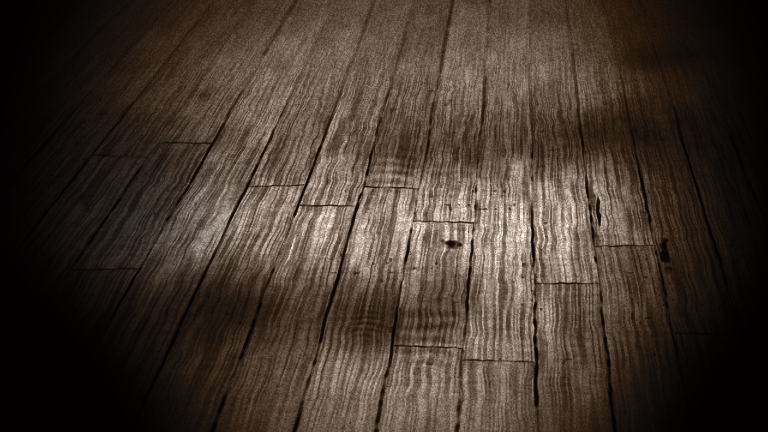
This texture is drawn by a WebGL 2 fragment shader. Its source:

```glsl
#version 300 es
precision highp float;
// Worn plank floor in perspective, lit by soft pools of light inside a dark vignette.

uniform vec2 u_resolution;
out vec4 fragColor;

// Lengths are in canvas heights, origin at the lower left.
const vec2 VANISHING = vec2(1.208, 1.903);
const float FIRST_SEAM = 0.018;
const float PLANK_WIDTH = 0.0965;
const float SEAM_HALF_WIDTH = 0.0030;
const float GRAIN_CONTRAST = 0.72;
const float SPECKLE = 0.20;
const float BASE_LIGHT = 0.44;
const float LIGHT_CONTRAST = 1.28;
const vec2 LIGHT_CENTER = vec2(0.95, 0.537);

// Pools of light and shade: centre, radii, and gain.
const int POOL_COUNT = 10;
const vec4 POOLS[POOL_COUNT] = vec4[](
  vec4(0.64, 0.46, 0.18, 0.09), vec4(0.97, 0.48, 0.30, 0.12),
  vec4(1.25, 0.47, 0.19, 0.16), vec4(1.38, 0.68, 0.38, 0.07),
  vec4(0.90, 0.66, 0.12, 0.05), vec4(0.53, 0.28, 0.24, 0.10),
  vec4(0.86, 0.26, 0.09, 0.06), vec4(1.00, 0.30, 0.13, 0.07),
  vec4(1.52, 0.86, 0.11, 0.035), vec4(0.36, 0.62, 0.24, 0.18));
const float POOL_GAIN[POOL_COUNT] = float[](
  0.09, 0.11, 0.09, -0.22, -0.08, -0.27, -0.13, -0.13, -0.16, -0.13);

// Plank end joints: plank index, height.
const int JOINT_COUNT = 12;
const vec2 JOINTS[JOINT_COUNT] = vec2[](
  vec2(-8, 0.641), vec2(-7, 0.375), vec2(-7, 0.669), vec2(-5, 0.569),
  vec2(-4, 0.525), vec2(-3, 0.568), vec2(-2, 0.488), vec2(-2, 0.201),
  vec2(-1, 0.168), vec2(0, 0.343), vec2(1, 0.430), vec2(2, 0.229));

// Swirls in the wood: centre, radius.
const int SWIRL_COUNT = 3;
const vec3 SWIRLS[SWIRL_COUNT] = vec3[](
  vec3(0.91, 0.60, 0.07), vec3(1.00, 0.22, 0.10), vec3(0.85, 0.25, 0.05));

// Dark gouges: centre, radii.
const int GOUGE_COUNT = 3;
const vec4 GOUGES[GOUGE_COUNT] = vec4[](
  vec4(1.043, 0.437, 0.026, 0.011), vec4(1.540, 0.414, 0.014, 0.045),
  vec4(1.385, 0.52, 0.006, 0.035));

float hash(vec2 p) {
  vec3 q = fract(p.xyx * vec3(0.1031, 0.1030, 0.0973));
  q += dot(q, q.yzx + 33.33);
  return fract((q.x + q.y) * q.z);
}

float noise(vec2 p) {
  vec2 i = floor(p), f = fract(p);
  f = f * f * (3.0 - 2.0 * f);
  return mix(mix(hash(i), hash(i + vec2(1, 0)), f.x),
             mix(hash(i + vec2(0, 1)), hash(i + vec2(1, 1)), f.x), f.y);
}

float fbm(vec2 p) {
  return 0.55 * noise(p) + 0.3 * noise(p * 2.1 + 7.3) + 0.15 * noise(p * 4.3 + 3.1);
}

// Illumination: vignette times the pools, with ragged pool edges.
float lightAt(vec2 p) {
  vec2 ragged = p + 0.07 * (vec2(fbm(p * 9.0), fbm(p * 9.0 + 40.0)) - 0.5);
  float light = BASE_LIGHT - 0.09 * smoothstep(0.80, 1.0, p.y);
  for (int i = 0; i < POOL_COUNT; i++) {
    vec2 d = (ragged - POOLS[i].xy) / POOLS[i].zw;
    light += POOL_GAIN[i] * exp(-dot(d, d));
  }
  float reach = mix(0.76, 0.91, smoothstep(0.0, 0.45, p.y));
  if (p.x < LIGHT_CENTER.x) reach += 0.09 * smoothstep(0.1, 0.5, p.y);
  float vignette = 1.0 - smoothstep(0.35, 1.0, length((p - LIGHT_CENTER) / vec2(reach, 1.2)));
  return BASE_LIGHT * pow(max(light, 0.05) * vignette / BASE_LIGHT, LIGHT_CONTRAST);
}

void main() {
  vec2 p = gl_FragCoord.xy / u_resolution.y;
  float pixel = 1.0 / u_resolution.y;
  float focus = smoothstep(-0.15, 0.25, p.y) * (1.0 - smoothstep(0.62, 0.95, p.y));
  float blur = 0.6 * pixel + 0.004 * (1.0 - focus);

  // Perspective floor coordinates: across the planks and along them.
  float distanceDown = VANISHING.y - p.y;
  float across = ((p.x - VANISHING.x) / distanceDown - FIRST_SEAM) / PLANK_WIDTH;
  across += 0.005 * across * across;
  across += 0.03 * (noise(vec2(p.y * 12.0, floor(across + 0.5))) - 0.5);
  float along = 6.0 / distanceDown;
  float plank = floor(across);

  // End joints, thin and broken; each one passed starts a new board.
  float joint = 0.0, board = plank * 7.0;
  for (int i = 0; i < JOINT_COUNT; i++) {
    if (plank != JOINTS[i].x) continue;
    float slope = 0.012 * (hash(JOINTS[i] * 50.0) - 0.6) * (across - plank);
    float gap = p.y - JOINTS[i].y - slope - 0.003 * (noise(p * 60.0) - 0.5);
    float strength = mix(0.3, 1.0, noise(p * 38.0));
    joint = max(joint, strength * (1.0 - smoothstep(0.0, 0.002 + blur, abs(gap))));
    board += step(0.0, gap);
  }

  // Seams between planks: ragged, fading in and out along their length.
  float seamIndex = floor(across + 0.5);
  float chips = noise(vec2(p.y * 75.0, seamIndex * 3.7));
  float offset = (across - seamIndex) * PLANK_WIDTH * distanceDown;
  float seamDistance = abs(offset + 0.003 * (noise(vec2(p.y * 50.0, seamIndex * 8.1)) - 0.5));
  float wear = noise(vec2(seamIndex * 5.3, p.y * 9.0));
  float width = SEAM_HALF_WIDTH * (0.1 + 0.7 * wear + 0.65 * chips) * (distanceDown / 1.4);
  float seam = 1.0 - smoothstep(width * 0.4, width + 0.001 + blur, seamDistance);
  seam *= mix(0.25, 1.0, smoothstep(0.2, 0.6, 0.6 * wear + 0.4 * chips));
  float fade = smoothstep(0.62, 0.85, p.y) * (0.45 + 0.5 * hash(vec2(seamIndex, 11.0)));
  seam *= 1.0 - fade;

  // Streaked grain with coarse and fine fibres.
  float wave = 0.05 * noise(vec2(across * 2.0 + board * 3.7, along * 17.0));
  float fibre = across + wave;
  float fine = noise(vec2(fibre * 40.0, along * 6.0 + board * 4.3));
  float grain = 0.45 * noise(vec2(fibre * 17.0, along * 3.0 + board * 9.1))
              + 0.55 * smoothstep(0.15, 0.8, fine);
  float ripple = noise(vec2(across * 5.0 + board, p.y * 130.0));
  float streaks = (grain - 0.5) + 0.22 * (ripple - 0.5);
  for (int i = 0; i < SWIRL_COUNT; i++) {
    vec2 d = (p - SWIRLS[i].xy) / SWIRLS[i].z;
    float rings = sin(length((d + vec2(0.3, 0.9)) * vec2(0.6, 1.2)) * 19.0 + 5.0 * noise(p * 20.0));
    streaks += 0.25 * rings * exp(-1.8 * dot(d, d));
  }

  // Stains, gouges and scattered pits.
  float stain = fbm(vec2(across * 1.4 + board, along * 3.0)) - 0.5;
  float pits = smoothstep(0.86, 0.95, noise(p * 95.0)) * smoothstep(0.5, 0.7, noise(p * 13.0));
  float dark = max(max(seam * 0.94, joint * 0.85), pits * 0.45 * focus);
  for (int i = 0; i < GOUGE_COUNT; i++) {
    vec2 d = (p - GOUGES[i].xy) / GOUGES[i].zw;
    d.y += d.x * 0.5;
    float edge = length(d) + 0.9 * (noise(p * 90.0) - 0.5);
    dark = max(dark, 0.9 * (1.0 - smoothstep(0.5, 1.1, edge)));
  }

  float tone = lightAt(p) * (0.97 + 0.12 * hash(vec2(board, 3.0)) + 0.4 * stain);
  tone *= 1.0 + GRAIN_CONTRAST * streaks * mix(0.3, 1.25, focus);
  tone *= 1.0 + SPECKLE * 2.0 * (noise(p * 360.0) - 0.5);
  tone *= 1.0 - dark;

  // Brown tint, warmer at the upper right and cooler in the left shade.
  float warmth = 1.0 + 0.4 * smoothstep(1.2, 1.7, p.x) * smoothstep(0.6, 1.0, p.y);
  vec2 shade = (p - vec2(0.3, 0.5)) * 5.0;
  warmth -= 0.6 * exp(-dot(shade, shade));
  vec3 color = vec3(tone) - vec3(0.0, 0.055, 0.11) * warmth * smoothstep(0.0, 0.22, tone);
  fragColor = vec4(clamp(color + vec3(0.010, 0.0, 0.0), 0.0, 1.0), 1.0);
}
```
